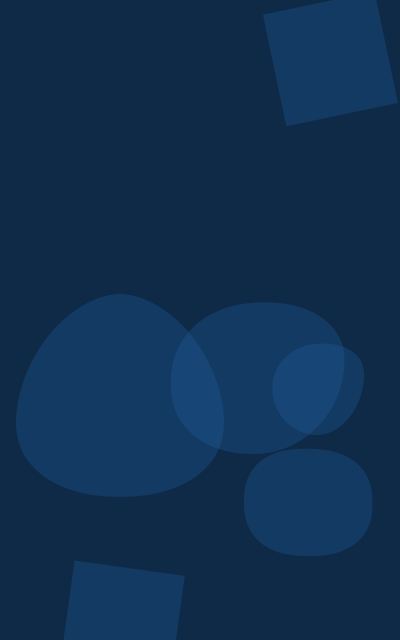
Write a WebGL 1 fragment shader that draws this background.

```glsl
precision highp float;
// Flat navy backdrop with translucent blue blobs and two tilted squares.
// Each blob joins four superellipse corners inside a box; every shape is
// blended with the same tint, so overlaps become lighter.

uniform vec2 u_resolution;

// Lengths are in canvas widths: x runs 0..1, y runs 0..1.6 upwards.
const float CANVAS_HEIGHT = 1.6;
const vec3 NAVY = vec3(0.055, 0.165, 0.280);
const vec3 TINT = vec3(0.115, 0.350, 0.600);
const float OPACITY = 0.34;

// Blob boxes: left, bottom, right, top.
const vec4 EGG_BOX    = vec4(0.040, 0.358, 0.560, 0.865);
const vec4 PEBBLE_BOX = vec4(0.427, 0.465, 0.861, 0.844);
const vec4 DROP_BOX   = vec4(0.681, 0.5125, 0.910, 0.741);
const vec4 STONE_BOX  = vec4(0.610, 0.210, 0.931, 0.478);

// Where each blob touches its box: top x, right y, bottom x, left y.
const vec4 EGG_TIPS    = vec4(0.300, 0.546, 0.300, 0.546);
const vec4 PEBBLE_TIPS = vec4(0.6625, 0.700, 0.635, 0.640);
const vec4 DROP_TIPS   = vec4(0.806, 0.6625, 0.794, 0.629);
const vec4 STONE_TIPS  = vec4(0.765, 0.342, 0.771, 0.346);

// Corner exponents: top left, top right, bottom right, bottom left.
const vec4 EGG_BULGE    = vec4(1.8, 1.8, 2.2, 2.2);
const vec4 PEBBLE_BULGE = vec4(2.2, 2.15, 2.0, 2.2);
const vec4 DROP_BULGE   = vec4(2.1, 2.25, 1.9, 2.0);
const vec4 STONE_BULGE  = vec4(2.4);

// Squares: centre x, centre y, half side, tilt in radians.
const vec4 UPPER_SQUARE = vec4(0.826, 1.453, 0.1425, 0.207);
const vec4 LOWER_SQUARE = vec4(0.305, 0.0417, 0.139, -0.138);

// Approximate distance to a superellipse quarter spanning centre to corner.
float cornerDistance(vec2 p, vec2 centre, vec2 corner, float bulge) {
  vec2 radii = corner - centre;
  vec2 q = max((p - centre) / radii, 0.0);
  vec2 slope = bulge * pow(q, vec2(bulge - 1.0)) / radii;
  return (dot(pow(q, vec2(bulge)), vec2(1.0)) - 1.0) / (length(slope) + 1e-4);
}

float blobDistance(vec2 p, vec4 box, vec4 tips, vec4 bulge) {
  float upper = max(cornerDistance(p, tips.xw, box.xw, bulge.x),
                    cornerDistance(p, tips.xy, box.zw, bulge.y));
  float lower = max(cornerDistance(p, tips.zy, box.zy, bulge.z),
                    cornerDistance(p, tips.zw, box.xy, bulge.w));
  return max(upper, lower);
}

float squareDistance(vec2 p, vec4 square) {
  float c = cos(square.w);
  float s = sin(square.w);
  vec2 d = p - square.xy;
  vec2 q = abs(vec2(c * d.x + s * d.y, c * d.y - s * d.x)) - square.z;
  return max(q.x, q.y);
}

// Lays one tinted shape over the colour with a one-pixel soft edge.
vec3 layer(vec3 colour, float dist, float pixel) {
  float coverage = clamp(0.5 - dist / pixel, 0.0, 1.0);
  return mix(colour, TINT, OPACITY * coverage);
}

void main() {
  vec2 p = gl_FragCoord.xy / u_resolution * vec2(1.0, CANVAS_HEIGHT);
  float pixel = CANVAS_HEIGHT / u_resolution.y;
  vec3 colour = NAVY;

  // Squares cut by the top and bottom edges
  colour = layer(colour, squareDistance(p, UPPER_SQUARE), pixel);
  colour = layer(colour, squareDistance(p, LOWER_SQUARE), pixel);

  // Overlapping blobs
  colour = layer(colour, blobDistance(p, EGG_BOX, EGG_TIPS, EGG_BULGE), pixel);
  colour = layer(colour, blobDistance(p, PEBBLE_BOX, PEBBLE_TIPS, PEBBLE_BULGE), pixel);
  colour = layer(colour, blobDistance(p, DROP_BOX, DROP_TIPS, DROP_BULGE), pixel);
  colour = layer(colour, blobDistance(p, STONE_BOX, STONE_TIPS, STONE_BULGE), pixel);

  gl_FragColor = vec4(colour, 1.0);
}
```
